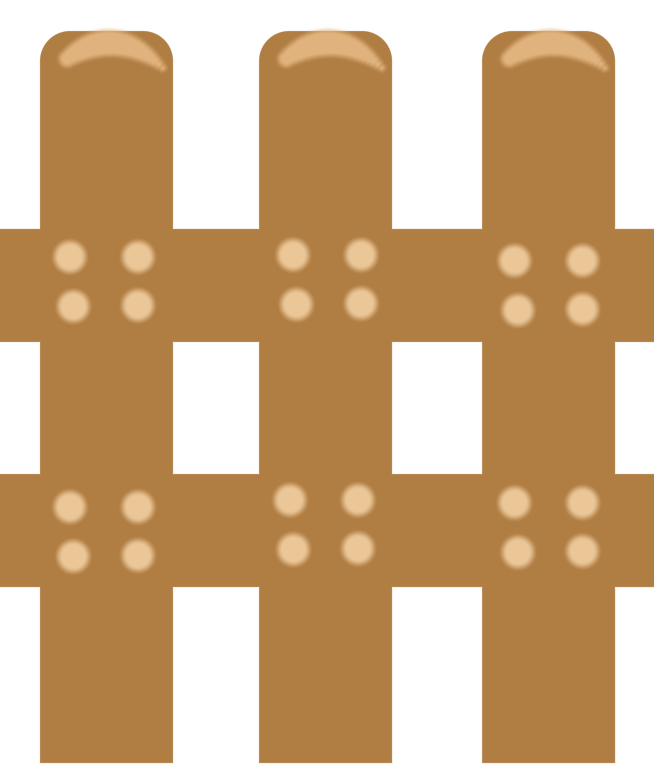
Write a Shadertoy shader that draws this pattern.

```glsl
// Wooden fence: three round-topped posts over two rails, with soft nails and a highlight on each post.

const vec3 WOOD = vec3(0.69, 0.49, 0.26);
const vec3 SHEEN = vec3(0.88, 0.70, 0.49);
const vec3 NAIL = vec3(0.92, 0.78, 0.595);

float roundBox(vec2 p, vec2 halfSize, float radius) {
    vec2 q = abs(p) - halfSize + radius;
    return length(max(q, 0.0)) + min(max(q.x, q.y), 0.0) - radius;
}

// Rounded at the top, cut square near the ground; p.x is measured from the post axis
float postDistance(vec2 p) {
    float body = roundBox(p - vec2(0.0, 0.4596), vec2(0.0866, 0.5), 0.039);
    return max(body, 0.0065 - p.y);
}

// Tapering arc swept by circles; p is measured from the middle of the post top
float sheenDistance(vec2 p) {
    float d = 1.0;
    for (int k = 0; k <= 24; k++) {
        float t = float(k) / 24.0;
        float x = mix(-0.051, 0.073, t);
        float y = -0.0156 - 6.76 * (x - 0.004) * (x - 0.004);
        float radius = 0.0104 + 0.0313 * t - 0.0378 * t * t;
        d = min(d, length(p - vec2(x, y)) - radius);
    }
    return d;
}

// Four nails, the lower pair slightly skewed; p is measured from the group centre
float nailCluster(vec2 p) {
    float d = 1.0;
    for (int k = 0; k < 4; k++) {
        vec2 side = vec2(k % 2, k / 2) * 2.0 - 1.0;
        vec2 nail = side * vec2(0.0443, 0.0322);
        if (side.y < 0.0) nail += side.x < 0.0 ? vec2(0.0045, 0.0) : vec2(0.0, 0.0013);
        d = min(d, length(p - nail));
    }
    return smoothstep(0.0262, 0.0140, d);
}

void mainImage(out vec4 fragColor, in vec2 fragCoord) {
    vec2 p = fragCoord / iResolution.y;
    float edge = 0.8 / iResolution.y;
    float wood = 1.0, sheen = 0.0, nails = 0.0;

    for (int i = 0; i < 3; i++) {
        // Posts stand at slightly uneven spacing
        float n = float(i);
        vec2 q = p - vec2(0.1387 + 0.2826 * n + 0.0026 * n * n, 0.0);
        wood = min(wood, postDistance(q));
        sheen = max(sheen, smoothstep(0.0055, -0.0055, sheenDistance(q - vec2(0.0, 0.9596))));

        for (int row = 0; row < 2; row++) {
            float railY = 0.6283 - 0.3191 * float(row);
            wood = min(wood, abs(p.y - railY) - 0.0736);

            // Hand-placed drift of each nail group
            vec3 driftX = row == 0 ? vec3(-0.0033, 0.002, 0.0) : vec3(-0.0033, -0.002, 0.0);
            vec3 driftY = row == 0 ? vec3(0.005, 0.0075, 0.0) : vec3(-0.0015, 0.0075, 0.004);
            nails = max(nails, nailCluster(q - vec2(driftX[i], railY + driftY[i])));
        }
    }

    // Layer wood, highlights and nails over white
    vec3 color = mix(vec3(1.0), WOOD, smoothstep(edge, -edge, wood));
    color = mix(color, SHEEN, sheen);
    color = mix(color, NAIL, nails);
    fragColor = vec4(color, 1.0);
}
```
